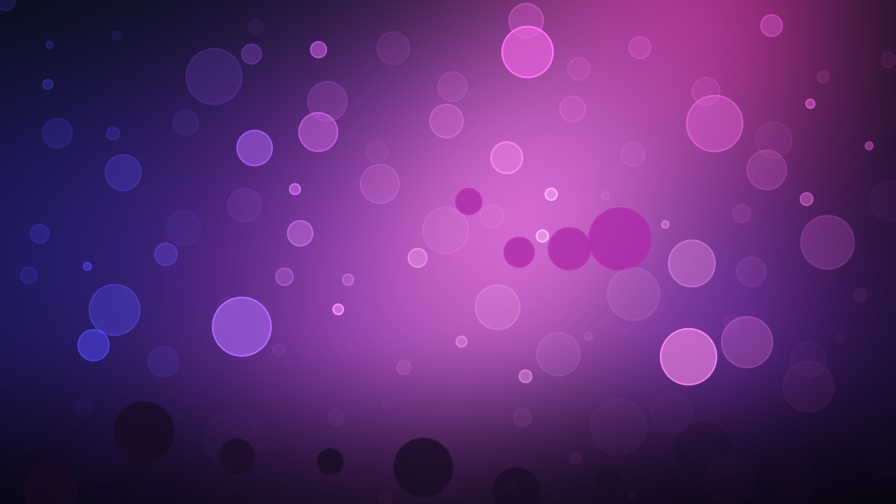
A Shadertoy shader for this background:

```glsl
// Soft violet and magenta bokeh: overlapping Gaussian glows form the backdrop,
// then loops lay dark discs along the bottom, deep discs across the core and
// hashed translucent discs with thin bright rims over the whole canvas.

vec3 hash31(float n) {
    vec3 h = fract(vec3(n) * vec3(0.1031, 0.1030, 0.0973));
    h += dot(h, h.yzx + 33.33);
    return fract((h.xxy + h.yzz) * h.zyx);
}

// Elliptical Gaussian falloff around the origin
float glow(vec2 offset, vec2 radii) {
    vec2 q = offset / radii;
    return exp(-dot(q, q));
}

vec3 backdrop(vec2 p) {
    vec3 col = mix(vec3(0.09, 0.05, 0.19), vec3(0.02, 0.05, 0.08), smoothstep(0.4, 1.0, p.y));
    col = mix(col, vec3(0.10, 0.10, 0.38), glow(p - vec2(0.20, 0.50), vec2(0.52, 0.36)));
    col = mix(col, vec3(0.38, 0.15, 0.56), glow(p - vec2(0.75, 0.42), vec2(0.47, 0.50)));
    col = mix(col, vec3(0.60, 0.14, 0.47), glow(p - vec2(1.36, 0.97), vec2(0.36, 0.46)));
    col = mix(col, vec3(0.32, 0.13, 0.52), glow(p - vec2(1.38, 0.38), vec2(0.26, 0.27)));

    // Bright core, stretched towards the upper right
    vec2 q = mat2(0.6, 0.8, 0.8, -0.6) * (p - vec2(1.03, 0.56));
    col = mix(col, vec3(0.82, 0.41, 0.81), glow(q, vec2(0.47, 0.35)));

    // Shade along the bottom
    return col * mix(0.38, 1.0, smoothstep(-0.05, 0.36, p.y));
}

// Blue at the left, magenta at the top, pale pink below the core
vec3 discTint(vec2 c) {
    vec3 tint = mix(vec3(0.27, 0.25, 0.85), vec3(0.90, 0.36, 0.86), smoothstep(0.15, 0.85, c.x));
    return mix(tint, vec3(0.93, 0.70, 0.91), glow(c - vec2(1.05, 0.45), vec2(0.42, 0.28)));
}

// Translucent disc with a thin, lighter rim
vec3 addDisc(vec3 col, float d, vec3 tint, float strength, float rimGain) {
    float soft = 0.8 / iResolution.y;
    float fill = smoothstep(soft, -soft, d);
    float rim = smoothstep(0.0015 + soft, 0.0005, abs(d + 0.0015));
    col = mix(col, tint, fill * strength);
    return col + tint * rim * strength * rimGain;
}

void mainImage(out vec4 fragColor, in vec2 fragCoord) {
    vec2 p = fragCoord / iResolution.xy * vec2(1.7778, 1.0);
    vec3 col = backdrop(p);

    // Dark discs along the bottom
    for (int i = 0; i < 10; i++) {
        float n = float(i);
        vec3 rnd = hash31(n + 41.0);
        vec2 center = vec2(0.1 + 0.185 * n, 0.02 + 0.13 * rnd.x);
        float radius = mix(0.025, 0.062, rnd.y);
        float strength = mix(0.75, 0.25, smoothstep(0.9, 1.4, center.x));
        col = addDisc(col, length(p - center) - radius, vec3(0.09, 0.04, 0.13), strength, 0.1);
    }

    // Deep magenta discs in a row through the core, growing to the right
    for (int i = 0; i < 4; i++) {
        float n = float(i);
        vec2 center = vec2(0.93 + 0.1 * n, 0.49 + 0.11 * exp(-3.0 * n) + 0.004 * n * n);
        float radius = 0.027 + 0.004 * n * n;
        col = addDisc(col, length(p - center) - radius, vec3(0.67, 0.15, 0.66), 0.75, 0.05);
    }

    // Scattered bright discs
    for (int i = 0; i < 108; i++) {
        float n = float(i);
        vec3 rnd = hash31(n + 7.0);
        vec2 center = fract(vec2(0.7549, 0.5698) * n + 0.3 + 0.05 * rnd.xy) * vec2(1.7778, 1.0);
        float radius = mix(0.008, 0.062, pow(rnd.x, 1.6));
        float d = length(p - center) - radius;
        if (d > 0.01) continue;

        // Opacity drops over dim areas, the lower edge and the lower right
        float light = dot(backdrop(center), vec3(0.4, 0.3, 0.3));
        float strength = mix(0.08, 0.8, rnd.y * rnd.y) * smoothstep(-0.04, 0.28, light);
        strength *= mix(0.12, 1.0, smoothstep(0.18, 0.30, center.y));
        strength *= 1.0 - 0.65 * smoothstep(1.3, 1.55, center.x) * smoothstep(0.75, 0.5, center.y);
        col = addDisc(col, d, discTint(center), strength, 0.3);
    }

    fragColor = vec4(clamp(col, 0.0, 1.0), 1.0);
}
```
